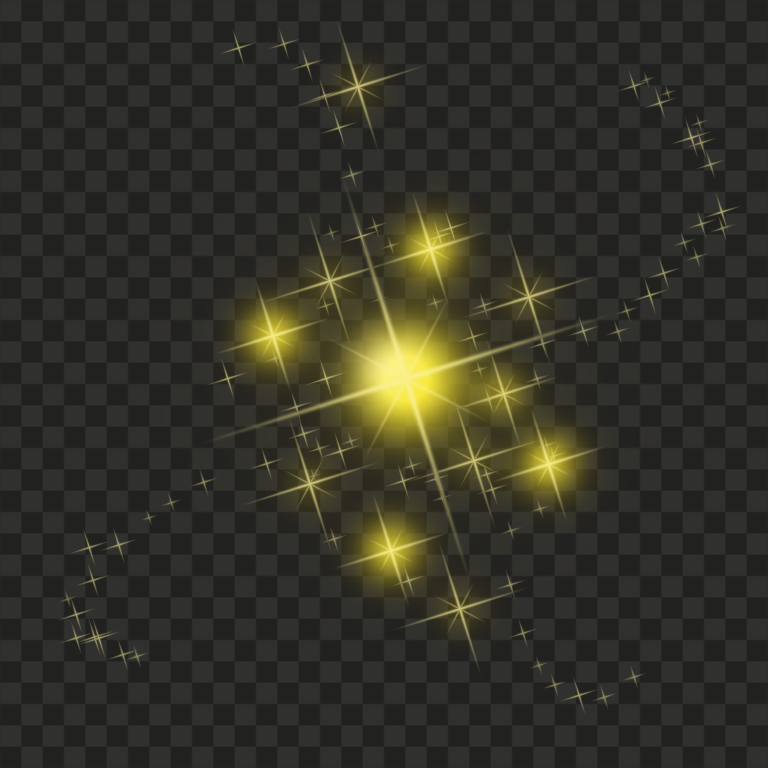
A three.js fragment shader for this background:

```glsl
// Golden tilted star flares and sparkle trails glowing over a dark checkerboard.
varying vec2 vUv;

const float TILT = 0.305;
const float QUARTER = 1.5708;
const vec3 DARK_TILE = vec3(0.128, 0.128, 0.125);
const vec3 LIGHT_TILE = vec3(0.188, 0.188, 0.18);
const vec3 AMBER = vec3(0.58, 0.49, 0.08);
const vec3 GOLD = vec3(0.97, 0.91, 0.2);
const vec3 PALE = vec3(0.98, 0.94, 0.58);
const vec3 CREAM = vec3(1.0, 0.98, 0.85);

// Sine-free hash: one number in, two out
vec2 hash2(float n) {
  vec3 p = fract(vec3(n) * vec3(0.1031, 0.1030, 0.0973));
  p += dot(p, p.yzx + 33.33);
  return fract((p.xx + p.yz) * p.zy);
}

vec2 rotate(vec2 p, float angle) {
  float c = cos(angle), s = sin(angle);
  return vec2(c * p.x + s * p.y, c * p.y - s * p.x);
}

// Soft-edged square wave from -1 to 1
float squareWave(float x) {
  float ramp = 0.25 - abs(fract(x + 0.25) - 0.5);
  return clamp(ramp / 0.02, -1.0, 1.0);
}

vec3 checker(vec2 uv, float repeats) {
  float side = squareWave(uv.x * repeats) * squareWave(uv.y * repeats);
  return mix(LIGHT_TILE, DARK_TILE, 0.5 + 0.5 * side);
}

float halo(vec2 p, float radius, float power) {
  return exp(-pow(length(p) / radius, power));
}

// Tapered beam along x
float beam(vec2 p, float len, float width) {
  float fade = max(1.0 - abs(p.x) / len, 0.0);
  float w = width * (0.45 + 0.55 * fade);
  return fade * exp(-p.y * p.y / (w * w));
}

float crossBeams(vec2 p, float len, float width) {
  return max(beam(p, len, width), beam(p.yx, len, width));
}

// Eight-pointed flare: a long cross, a short diagonal cross and a hot core
float flare(vec2 p, float len, float width) {
  vec2 q = rotate(p, TILT);
  float arms = crossBeams(q, len, width);
  float diagonals = 0.7 * crossBeams(rotate(q, 0.5 * QUARTER), len * 0.43, width * 0.7);
  return max(max(arms, diagonals), halo(p, width * 2.0, 2.0));
}

float sparkle(vec2 p, float size) {
  vec2 q = rotate(p, TILT);
  float core = halo(p, 0.0024, 2.0);
  return (0.45 + 0.3 * size) * max(crossBeams(q, mix(0.011, 0.03, size), 0.0014), core);
}

// Two opposite flares; x holds the glow, y the light of the beams
vec2 flarePair(vec2 p, vec2 offset, float len) {
  float light = max(flare(p - offset, len, 0.0021), flare(p + offset, len, 0.0021));
  float glow = halo(p - offset, 0.035, 2.0) + halo(p + offset, 0.035, 2.0);
  return vec2(0.24 * glow, 0.85 * light);
}

// Sparkles strung along a cubic curve
float trail(vec2 p, vec2 a, vec2 b, vec2 c, vec2 d, int count, float spread, float seed) {
  float light = 0.0;
  for (int i = 0; i < 20; i++) {
    if (i >= count) break;
    float t = float(i) / float(count - 1), u = 1.0 - t;
    vec2 spot = u * u * u * a + 3.0 * u * t * (u * b + t * c) + t * t * t * d;
    vec2 rnd = hash2(float(i) + seed);
    spot += (rnd - 0.5) * spread;
    light = max(light, sparkle(p - spot, fract(rnd.x + rnd.y * 3.7)));
  }
  return light;
}

// Sparkles scattered in a ring by the golden angle
float scatter(vec2 p) {
  float light = 0.0;
  for (int i = 0; i < 34; i++) {
    vec2 rnd = hash2(float(i) + 71.0);
    float angle = float(i) * 2.4 + rnd.y * 0.5;
    vec2 spot = mix(0.085, 0.245, rnd.x) * vec2(cos(angle), sin(angle));
    light = max(light, sparkle(p - spot, rnd.y));
  }
  return light;
}

void main() {
  vec2 sun = vUv - vec2(0.529, 0.5065);
  vec2 ring = vUv - vec2(0.535, 0.479);

  // Central star
  float glow = 0.95 * halo(sun, 0.08, 2.5) + 0.12 * halo(sun, 0.19, 2.0);
  float light = flare(sun, 0.28, 0.0042);

  // Four glowing stars around it
  for (int i = 0; i < 4; i++) {
    float angle = 1.44 + float(i) * QUARTER - mod(float(i), 2.0) * TILT;
    vec2 p = ring - 0.198 * vec2(cos(angle), sin(angle));
    glow += 0.82 * halo(p, 0.043, 2.0);
    light = max(light, flare(p, 0.078, 0.0026));
  }

  // Fine flares in opposite pairs, and a lone one
  vec2 fine = flarePair(vUv - vec2(0.5325, 0.547), vec2(0.0664, -0.34), 0.092);
  fine = max(fine, flarePair(vUv - vec2(0.5234, 0.517), vec2(0.0938, -0.117), 0.095));
  fine = max(fine, flarePair(vUv - vec2(0.5462, 0.4915), vec2(0.1426, 0.1217), 0.095));
  fine = max(fine, flarePair(vUv - vec2(0.656, 0.487), vec2(0.0), 0.075));
  glow += fine.x;
  light = max(light, fine.y);

  // Scattered sparkles and four curling trails
  light = max(light, scatter(ring));
  light = max(light, trail(vUv, vec2(0.823, 0.909), vec2(0.983, 0.857), vec2(0.97, 0.596), vec2(0.762, 0.577), 18, 0.045, 5.0));
  light = max(light, trail(vUv, vec2(0.189, 0.143), vec2(0.039, 0.141), vec2(0.059, 0.323), vec2(0.332, 0.397), 14, 0.035, 23.0));
  light = max(light, trail(vUv, vec2(0.315, 0.935), vec2(0.436, 0.967), vec2(0.423, 0.831), vec2(0.492, 0.71), 7, 0.01, 41.0));
  light = max(light, trail(vUv, vec2(0.829, 0.115), vec2(0.729, 0.056), vec2(0.664, 0.115), vec2(0.663, 0.31), 8, 0.01, 57.0));

  // Blend glow, white heart and beams over the tiles
  glow = min(glow, 1.0);
  vec3 color = mix(checker(vUv, 18.0), mix(AMBER, GOLD, glow), glow);
  color = mix(color, CREAM, 0.5 * halo(sun - vec2(-0.022, 0.014), 0.038, 2.0));
  color = mix(color, PALE, 0.9 * min(light, 1.0));
  gl_FragColor = vec4(color, 1.0);
}
```
